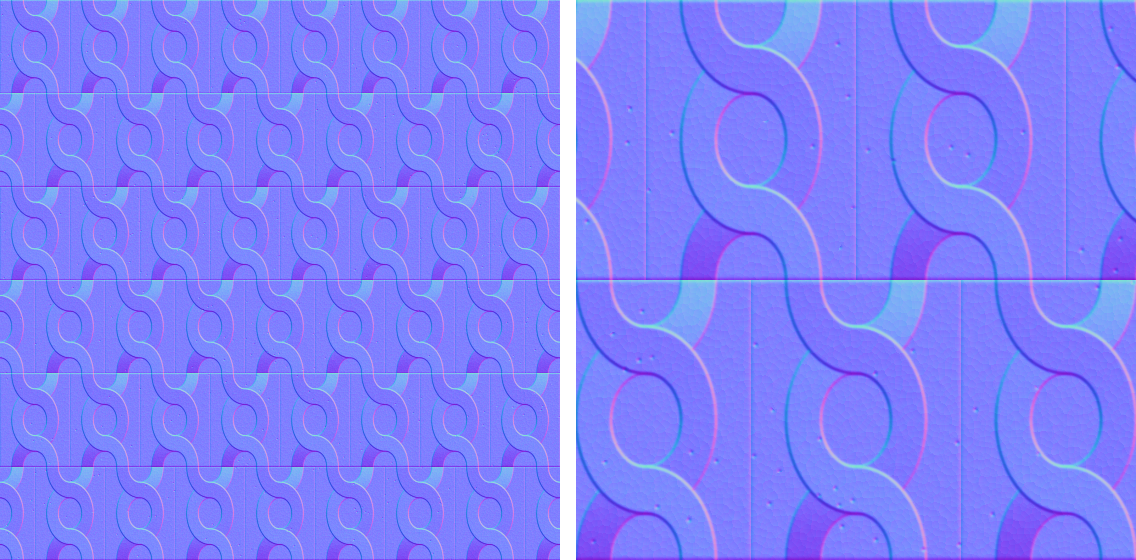
Left, the full canvas; right, a detail of the centre.
Give the GLSL for this texture map, as a Shadertoy shader.

```glsl
// Normal map of brick-laid tiles, each embossed with a two-strand twisted chain.

const vec2  TILES       = vec2(8.0, 6.0);   // repeats across and down
const float HALF_TILE   = 3.0;              // tile half size in chain units
const vec2  UNIT_SCALE  = TILES * 2.0 * HALF_TILE; // chain units per canvas
const float RING_RADIUS = 1.5;              // centre line of a strand
const float HALF_STRAND = 0.5;              // half the strand width
const float LINE_WIDTH  = 0.00105;          // bevel width on the canvas
const float EDGE_SLOPE  = 0.9;              // steepness of strand edges
const float SEAM_WIDTH  = 1.4;              // tile edge width in bevel widths
const vec2  SEAM_SLOPE  = vec2(0.32, 0.65); // steepness of tile edges
const float STRAND_TILT = 0.075;            // gentle lean of the strands
const float DIP_TILT    = 0.44;             // lean where a strand meets the tile edge
const float LEFT_TILT   = 0.025;
const float GRAIN_SCALE = 300.0;
const float GRAIN_SLOPE = 0.085;
const float PIT_SCALE   = 110.0;
const float PIT_RADIUS  = 0.14;
const float PIT_SLOPE   = 0.85;
const float PIT_SHARE   = 0.10;

vec3 hash3(vec2 p) {
    vec3 q = fract(vec3(p.xyx) * vec3(0.1031, 0.1030, 0.0973));
    q += dot(q, q.yxz + 33.33);
    return fract((q.xxy + q.yzz) * q.zyx);
}

// Cellular noise: vector to the nearest point (xy) and that point's hash (z)
vec3 cellular(vec2 p) {
    vec2 cell = floor(p);
    vec3 nearest = vec3(9.0, 9.0, 0.0);
    for (int j = -1; j <= 1; j++) {
        for (int i = -1; i <= 1; i++) {
            vec2 id = cell + vec2(i, j);
            vec3 h = hash3(id);
            vec2 toPoint = id + h.xy - p;
            if (dot(toPoint, toPoint) < dot(nearest.xy, nearest.xy))
                nearest = vec3(toPoint, h.z);
        }
    }
    return nearest;
}

float bevel(float d, float width) {
    return exp(-d * d / (width * width));
}

// Lays one raised ring over the slope below it
vec2 layRing(vec2 below, vec2 q, vec2 tilt, float edgeSlope, float width) {
    float r = max(length(q), 0.001);
    vec2 outward = q / r * sign(r - RING_RADIUS) * UNIT_SCALE;
    float steep = max(length(outward), 0.001);
    float d = (abs(r - RING_RADIUS) - HALF_STRAND) / steep;
    vec2 slope = mix(below, tilt, smoothstep(width, -width, d));
    return slope + outward / steep * edgeSlope * bevel(d, width);
}

// The chain is unchanged by a half turn, so only its upper half is built
vec2 chainSlope(vec2 p, float width) {
    float turn = p.y < 0.0 ? -1.0 : 1.0;
    vec2 o = p * turn;
    vec2 middleRing = o;
    vec2 upperRing = o - vec2(0.0, HALF_TILE);
    bool right = o.x > 0.0;

    // Strands lean most at their crossings and level out beside the hole
    float lean = STRAND_TILT * mix(0.55, 1.0, smoothstep(0.0, 1.5, o.y));
    float dip = mix(STRAND_TILT, DIP_TILT, smoothstep(1.0, HALF_TILE, o.y));
    vec2 backTilt = vec2(-LEFT_TILT * turn, right ? dip : lean);
    vec2 frontTilt = vec2(-LEFT_TILT * turn, -lean);
    float backEdge = EDGE_SLOPE * mix(1.0, 0.55, smoothstep(0.0, 1.2, o.y));

    vec2 slope = layRing(vec2(0.0), right ? upperRing : middleRing,
                         backTilt, backEdge, width);
    slope = layRing(slope, right ? middleRing : upperRing,
                    frontTilt, EDGE_SLOPE, width);
    return slope * turn;
}

// Tile borders fall away on every side
vec2 seamSlope(vec2 p, float width) {
    vec2 d = (HALF_TILE - abs(p)) / UNIT_SCALE;
    return sign(p) * SEAM_SLOPE * vec2(bevel(d.x, width), bevel(d.y, width));
}

// Fine stone grain plus sparse pits that gather in patches
vec2 wearSlope(vec2 uv) {
    vec2 grain = cellular(uv * GRAIN_SCALE).xy
               + 0.5 * cellular(uv.yx * GRAIN_SCALE * 0.53 + 17.0).yx;
    vec3 pit = cellular(uv * PIT_SCALE + 5.0);
    float patches = 0.5 + 0.5 * sin(uv.x * 23.0 + 2.0 * sin(uv.y * 17.0))
                              * sin(uv.y * 29.0 + 2.0 * sin(uv.x * 13.0));
    float present = step(1.0 - PIT_SHARE * patches * patches, pit.z);
    vec2 wall = pit.xy / PIT_RADIUS;
    return grain * GRAIN_SLOPE
         + present * PIT_SLOPE * wall * exp(-dot(wall, wall));
}

void mainImage(out vec4 fragColor, in vec2 fragCoord) {
    vec2 uv = fragCoord / iResolution.xy;
    float width = max(LINE_WIDTH, 0.5 / iResolution.y);

    // Brick layout: every other row shifts by half a tile
    vec2 grid = uv * TILES;
    grid.x += 0.5 * (1.0 - mod(floor(grid.y), 2.0));
    vec2 p = (fract(grid) - 0.5) * 2.0 * HALF_TILE;

    vec2 slope = chainSlope(p, width) + seamSlope(p, width * SEAM_WIDTH)
               + wearSlope(uv);
    vec3 normal = normalize(vec3(slope, 1.0));
    fragColor = vec4(0.5 + 0.5 * normal, 1.0);
}
```
